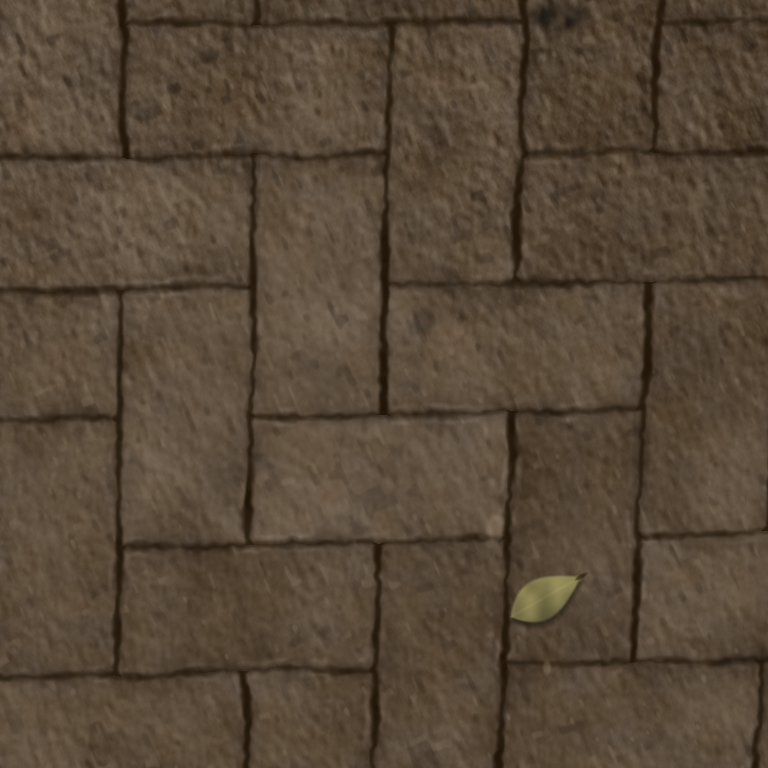
A three.js fragment shader for this texture:

```glsl
varying vec2 vUv;

#define CLAY_DARK vec3(0.268, 0.211, 0.150)
#define CLAY_LIGHT vec3(0.432, 0.370, 0.303)
#define JOINT vec3(0.125, 0.08, 0.025)
#define LEAF vec3(0.52, 0.49, 0.31)
#define CHIP vec3(0.54, 0.47, 0.38)
#define JOINT_WIDTH 0.016
#define WOBBLE 0.045
#define BRICK_VARIATION 0.26
#define STAIN 0.85
#define GRAIN 0.14

float hash(vec2 p) {
  vec3 q = fract(vec3(p.xyx) * 0.1031);
  q += dot(q, q.yzx + 33.33);
  return fract((q.x + q.y) * q.z);
}

float noise(vec2 p) {
  vec2 i = floor(p), f = fract(p);
  f = f * f * (3.0 - 2.0 * f);
  return mix(mix(hash(i), hash(i + vec2(1.0, 0.0)), f.x),
             mix(hash(i + vec2(0.0, 1.0)), hash(i + 1.0), f.x), f.y);
}

float fbm(vec2 p) {
  float sum = 0.0, amp = 0.5;
  for (int i = 0; i < 4; i++) {
    sum += amp * noise(p);
    p = mat2(1.6, 1.2, -1.2, 1.6) * p + 17.3;
    amp *= 0.5;
  }
  return sum / 0.9375;
}

// Paving grid, rows counted downward, with a slight camera tilt
vec2 pavingGrid(vec2 uv) {
  vec2 p = vec2(uv.x, 1.0 - uv.y);
  float y = p.y - 0.03 * p.y * (1.0 - p.y);
  return vec2((p.x + 0.013) / (0.1745 - 0.0083 * p.y),
              (y - 0.031 + 0.005 * p.x) / (0.170 - 0.0046 * p.x) + 1.0);
}

// Herringbone: xy = position inside the brick, zw = brick origin
vec4 herringbone(vec2 g, out vec2 size) {
  vec2 cell = floor(g);
  float part = mod(cell.x + cell.y, 4.0);
  size = part > 1.5 ? vec2(2.0, 1.0) : vec2(1.0, 2.0);
  if (part > 2.5) cell.x -= 1.0;
  else if (part > 0.5 && part < 1.5) cell.y -= 1.0;
  return vec4(g - cell, cell);
}

float blob(vec2 p, vec2 center, vec2 radius) {
  return smoothstep(1.2, 0.5, length((p - center) / radius));
}

// Leaf outline in its own frame, x runs from base to tip
float leafMask(vec2 q, float blur) {
  float x = clamp(q.x / 0.053, -1.0, 1.0);
  float halfWidth = 0.026 * (1.0 - x * x) * (1.0 - 0.35 * x);
  float outside = max(abs(q.y) - halfWidth, abs(q.x) - 0.053);
  return smoothstep(blur, -blur, outside);
}

void main() {
  vec2 uv = vUv;
  vec2 g = pavingGrid(uv);
  vec2 bend = vec2(noise(g * 2.5), noise(g * 2.5 + 40.0)) - 0.5;
  vec2 chipped = vec2(noise(g * 15.0 + 9.0), noise(g * 15.0 + 70.0)) - 0.5;
  g += WOBBLE * (bend + 0.6 * chipped);

  vec2 size;
  vec4 brick = herringbone(g, size);
  float id = hash(brick.zw + 21.0);
  vec2 edge = min(brick.xy, size - brick.xy);

  // Clay tone: per brick, broad light and stains
  float upper = smoothstep(0.35, 0.9, uv.y);
  float stain = fbm(uv * 13.0 + id * 30.0) - 0.5;
  vec2 toLight = (uv - vec2(0.41, 0.61)) * vec2(1.3, 0.8);
  float glow = exp(-26.0 * dot(toLight, toLight));
  float tone = 0.52 + BRICK_VARIATION * (id - 0.5) + STAIN * stain;
  tone += 0.26 * glow - 0.14 * upper * smoothstep(0.1, 0.35, uv.x);
  vec3 color = mix(CLAY_DARK, CLAY_LIGHT, clamp(tone, 0.0, 1.1));
  color += vec3(0.016, 0.002, -0.016) * (noise(uv * 28.0) - 0.4);

  // Rough surface: short strokes leaning left, grit, pits and pale flecks
  vec2 slant = mat2(0.92, -0.39, 0.39, 0.92) * uv;
  vec2 stroke = slant * vec2(105.0, 62.0);
  float relief = fbm(stroke) - fbm(stroke + vec2(0.75, 0.25));
  color += GRAIN * relief * mix(0.65, 1.25, upper) * (1.0 - 0.4 * glow);
  color += 0.03 * (noise(uv * 150.0) - 0.5);
  float pits = smoothstep(0.72, 0.95, noise(stroke * 0.8 + 13.0));
  float flecks = smoothstep(0.80, 0.98, noise(stroke * 0.9 + 91.0));
  color *= 1.0 - 0.22 * pits * mix(0.6, 1.0, upper);
  color = mix(color, CHIP, 0.28 * flecks);

  // Soiled brick rims and a faint worn lip
  float rim = min(edge.x, edge.y);
  color *= 1.0 - 0.34 * exp(-rim * 18.0) * (0.2 + noise(g * 7.0));
  float lip = smoothstep(0.03, 0.06, rim) * smoothstep(0.10, 0.06, rim);
  color += 0.06 * lip * smoothstep(0.4, 0.9, noise(g * 7.0 + 5.0));

  // Joints: upright ones are deep, level ones shallow and broken up
  vec2 wear = vec2(noise(g * 3.0 + 31.0), noise(g * 6.0 + 57.0));
  vec2 width = JOINT_WIDTH * vec2(0.3 + 1.9 * wear.x, 0.3 + 1.1 * wear.y);
  vec2 gap = 1.0 - smoothstep(width * 0.3, width + vec2(0.022, 0.028), edge);
  gap *= vec2(0.62 + 0.45 * wear.x, 0.38 + 0.36 * wear.y);
  gap *= vec2(0.85, 0.60) + vec2(0.15, 0.40) * noise(g * 20.0);
  // Rounded brick corners open a small dark notch
  float corner = smoothstep(0.08, 0.03, edge.x + edge.y);
  color = mix(color, JOINT, max(max(gap.x, gap.y), 0.8 * corner));

  // Dark smudge and stray stone chips
  color *= 1.0 - 0.6 * blob(uv, vec2(0.73, 0.98), vec2(0.045, 0.028)) * noise(uv * 70.0);
  color *= 1.0 - 0.22 * blob(uv, vec2(0.552, 0.583), vec2(0.017, 0.019));
  float chips = blob(uv, vec2(0.645, 0.314), vec2(0.013, 0.019));
  chips = max(chips, 0.5 * blob(uv, vec2(0.909, 0.742), vec2(0.010, 0.014)));
  chips = max(chips, 0.6 * blob(uv, vec2(0.712, 0.130), vec2(0.006, 0.011)));
  color = mix(color, CHIP, 0.85 * chips * (0.5 + 0.5 * noise(uv * 110.0)));

  // Fallen leaf with shadow, midrib and stem
  mat2 turn = mat2(0.87, -0.5, 0.5, 0.87);
  vec2 q = turn * (uv - vec2(0.711, 0.223));
  color *= 1.0 - 0.4 * leafMask(q + vec2(0.002, 0.006), 0.006);
  vec3 leaf = LEAF * (0.80 + 0.35 * noise(uv * 55.0) + 5.0 * q.y);
  leaf += 0.03 * smoothstep(0.003, 0.0, abs(q.y));
  color = mix(color, leaf, leafMask(q, 0.003));
  color = mix(color, JOINT, 0.6 * blob(q, vec2(0.053, 0.0), vec2(0.010, 0.003)));

  gl_FragColor = vec4(color, 1.0);
}
```
